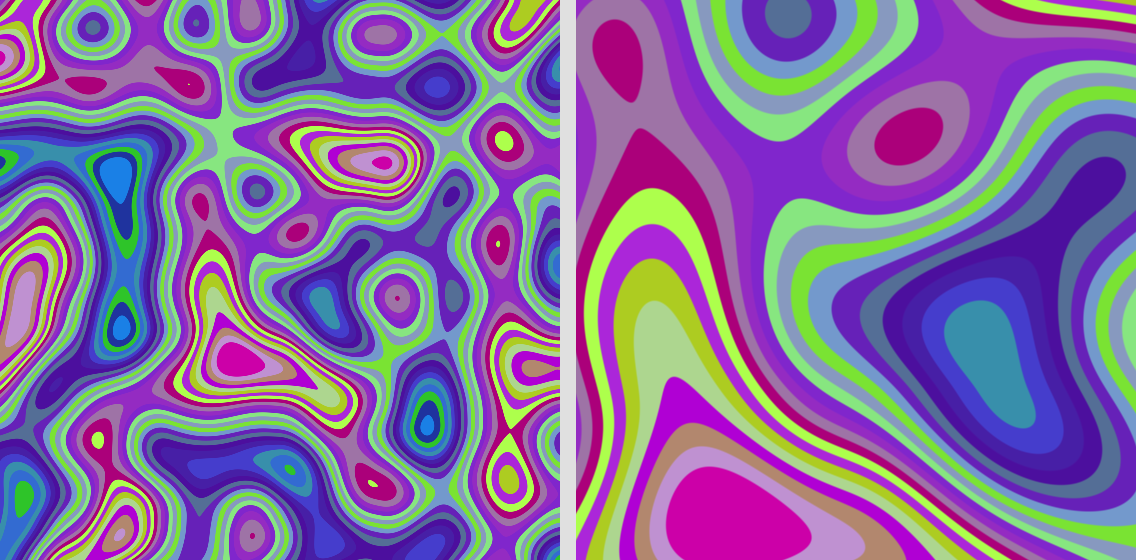
Left: the whole. Right: its middle third, enlarged.
Reproduce this background procedurally as a three.js fragment shader.

```glsl
// Contour bands of a smooth gradient-noise terrain in vivid, abruptly changing colours.
varying vec2 vUv;

const float TAU = 6.28318;
const float CELLS = 5.5;         // noise cells across the canvas
const float ZERO_LEVEL = 12.9;   // band index at zero height
const float LEVEL_SCALE = 25.0;  // bands per unit of height
const float SOFTNESS = 0.0007;   // half width of a band edge
const vec2 SEED = vec2(17.3, 41.6);

float hash(vec2 cell) {
  vec3 q = fract(cell.xyx * vec3(0.1031, 0.1030, 0.0973));
  q += dot(q, q.yzx + 33.33);
  return fract((q.x + q.y) * q.z);
}

// Contribution of one lattice corner: a random unit slope.
float cornerSlope(vec2 cell, vec2 offset) {
  float angle = TAU * hash(cell);
  return dot(vec2(cos(angle), sin(angle)), offset);
}

float gradientNoise(vec2 p) {
  vec2 cell = floor(p);
  vec2 f = p - cell;
  vec2 fade = f * f * f * (f * (f * 6.0 - 15.0) + 10.0);
  vec2 e = vec2(1.0, 0.0);
  float bottom = mix(cornerSlope(cell, f), cornerSlope(cell + e, f - e), fade.x);
  float top = mix(cornerSlope(cell + e.yx, f - e.yx), cornerSlope(cell + 1.0, f - 1.0), fade.x);
  return mix(bottom, top, fade.y);
}

float terrainLevel(vec2 uv) {
  return ZERO_LEVEL + LEVEL_SCALE * gradientNoise(uv * CELLS + SEED);
}

// Change of level per canvas unit.
float terrainSlope(vec2 uv, float level) {
  vec2 d = vec2(0.001, 0.0);
  return length(vec2(terrainLevel(uv + d), terrainLevel(uv + d.yx)) - level) / d.x;
}

// Covers everything above the next level with a tint.
void layer(inout vec3 color, inout float height, float edge, vec3 tint) {
  height -= 1.0;
  color = mix(color, tint, smoothstep(-edge, edge, height));
}

vec3 bandColor(float level, float edge) {
  float h = level;
  vec3 c = vec3(0.10, 0.50, 0.90);
  // Basins: blues and indigo
  layer(c, h, edge, vec3(0.12, 0.20, 0.62));
  layer(c, h, edge, vec3(0.18, 0.77, 0.16));
  layer(c, h, edge, vec3(0.20, 0.42, 0.82));
  layer(c, h, edge, vec3(0.22, 0.56, 0.67));
  layer(c, h, edge, vec3(0.27, 0.24, 0.80));
  layer(c, h, edge, vec3(0.28, 0.12, 0.65));
  layer(c, h, edge, vec3(0.30, 0.06, 0.62));
  layer(c, h, edge, vec3(0.33, 0.43, 0.59));
  // Slopes: violet, green and grey-blue
  layer(c, h, edge, vec3(0.40, 0.13, 0.72));
  layer(c, h, edge, vec3(0.45, 0.60, 0.80));
  layer(c, h, edge, vec3(0.48, 0.89, 0.20));
  layer(c, h, edge, vec3(0.53, 0.60, 0.75));
  layer(c, h, edge, vec3(0.53, 0.90, 0.50));
  layer(c, h, edge, vec3(0.50, 0.15, 0.80));
  layer(c, h, edge, vec3(0.58, 0.17, 0.76));
  layer(c, h, edge, vec3(0.62, 0.45, 0.65));
  // Peaks: magenta, lime and tan
  layer(c, h, edge, vec3(0.67, 0.00, 0.48));
  layer(c, h, edge, vec3(0.68, 1.00, 0.30));
  layer(c, h, edge, vec3(0.67, 0.15, 0.85));
  layer(c, h, edge, vec3(0.68, 0.80, 0.13));
  layer(c, h, edge, vec3(0.68, 0.84, 0.56));
  layer(c, h, edge, vec3(0.69, 0.00, 0.83));
  layer(c, h, edge, vec3(0.70, 0.53, 0.43));
  layer(c, h, edge, vec3(0.75, 0.57, 0.82));
  layer(c, h, edge, vec3(0.80, 0.00, 0.66));
  return c;
}

void main() {
  float level = terrainLevel(vUv);
  float edge = max(terrainSlope(vUv, level) * SOFTNESS, 0.001);
  gl_FragColor = vec4(bandColor(level, edge), 1.0);
}
```
